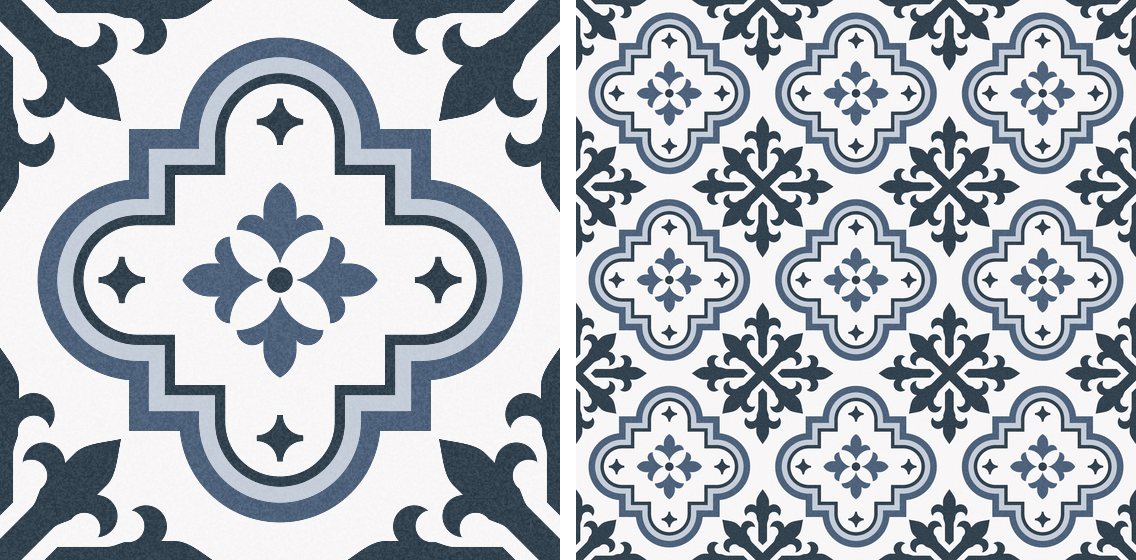
Left, the tile; right, the same tile 3 across and 3 down.
Reproduce this pattern procedurally as a WebGL 2 fragment shader.

```glsl
#version 300 es
precision highp float;

uniform vec2 u_resolution;
out vec4 outColor;

// Layout: the canvas is GRID units wide and holds REPEATS tiles each way
const float GRID = 768.0;
const float REPEATS = 1.0;
const float HALF_TILE = 384.0;

const vec3 WHITE = vec3(0.972, 0.966, 0.970);
const vec3 BLUE  = vec3(0.305, 0.388, 0.482);
const vec3 PALE  = vec3(0.770, 0.805, 0.850);
const vec3 NAVY  = vec3(0.198, 0.258, 0.308);

// Stepped quatrefoil frame
const float FRAME_SQUARE = 207.0;
const float FRAME_ARM = 194.5;
const float FRAME_RADIUS = 138.0;
const vec3 FRAME_INSETS = vec3(27.0, 49.0, 63.0);

// Centre flower and stars
const float DOT_RADIUS = 17.5;
const float STAR_DISTANCE = 217.0;
const float STAR_REACH = 32.0;
const float STAR_BITE = 28.0;

// Corner sprigs and edge sprigs
const float STEM_WIDTH = 20.5;
const float EDGE_STEM_WIDTH = 23.0;
const float BLADE_WIDTH = 31.0;
const float BLADE_START = 40.0;
const float BLADE_LENGTH = 59.0;
const float CORNER_CURL = 136.0;
const vec2 EDGE_CURL = vec2(-5.0, 200.0);
const float EDGE_CUT = 61.0;

// Printed grain
const float GRAIN_CELLS = 384.0;
const float GRAIN_DARK = 0.10;
const float GRAIN_LIGHT = 0.022;

float hash(vec2 cell) {
  vec3 h = fract(vec3(cell.xyx) * 0.1031);
  h += dot(h, h.yzx + 33.33);
  return fract((h.x + h.y) * h.z);
}

// Value noise that wraps at the canvas edges
float wrappedNoise(vec2 uv, float cells) {
  vec2 cell = floor(uv * cells);
  vec2 f = smoothstep(0.0, 1.0, fract(uv * cells));
  vec2 a = mod(cell, cells);
  vec2 b = mod(cell + 1.0, cells);
  return mix(mix(hash(a), hash(vec2(b.x, a.y)), f.x),
             mix(hash(vec2(a.x, b.y)), hash(b), f.x), f.y);
}

float disc(vec2 p, vec2 centre, float radius) {
  return length(p - centre) - radius;
}

float frame(vec2 p) {
  float arm = length(vec2(p.x, max(p.y - FRAME_ARM, 0.0))) - FRAME_RADIUS;
  return min(p.y - FRAME_SQUARE, arm);
}

float star(vec2 p) {
  p = abs(p);
  return max(length(p) - STAR_REACH, -disc(p, vec2(STAR_REACH), STAR_BITE));
}

// Pointed blade with two lobes, hollowed below by round petals
float flower(vec2 p) {
  float blade = length(vec2(p.x + 20.4, max(p.y - 96.0, 0.0))) - 43.1;
  float lobe = disc(p, vec2(38.0, 68.0), 21.5);
  float petal = disc(p, vec2(60.0, 7.0), 61.8);
  return max(min(blade, lobe), -petal);
}

// Half sprig: x runs away from the stem, y along it, measured from the curl
float sprig(vec2 p, float stemWidth) {
  float k = clamp((p.y - BLADE_START) / BLADE_LENGTH, 0.0, 1.5);
  float width = mix(stemWidth, BLADE_WIDTH, smoothstep(-54.0, -20.0, p.y));
  width *= 1.0 - k * k * (1.8 - 0.8 * k);
  float curl = disc(p, vec2(51.0, 0.0), 29.0);
  float hollow = disc(p, vec2(51.5, -24.0), 22.0);
  return max(min(p.x - width, curl), -hollow);
}

void main() {
  vec2 uv = gl_FragCoord.xy / u_resolution;
  float pixel = GRID / min(u_resolution.x, u_resolution.y);

  // Fold the tile into one eighth, with y as the longer side
  vec2 q = abs(fract(uv * REPEATS) * GRID - HALF_TILE);
  q = vec2(min(q.x, q.y), max(q.x, q.y));
  vec2 corner = HALF_TILE - q.yx;
  vec2 diagonal = vec2(corner.y - corner.x, corner.x + corner.y) * sqrt(0.5);

  // Frame bands, from the outside in
  float edge = frame(q);
  vec4 bands = smoothstep(0.5 * pixel, -0.5 * pixel, edge + vec4(0.0, FRAME_INSETS));
  vec3 color = mix(WHITE, BLUE, bands.x);
  color = mix(color, PALE, bands.y);
  color = mix(color, NAVY, bands.z);
  color = mix(color, WHITE, bands.w);

  // Ornaments
  float leaf = sprig(diagonal - vec2(0.0, CORNER_CURL), STEM_WIDTH);
  float border = sprig(corner - EDGE_CURL, EDGE_STEM_WIDTH);
  border = max(border, (EDGE_CUT - corner.y + corner.x) * sqrt(0.5));
  float dark = min(min(leaf, border), star(q - vec2(0.0, STAR_DISTANCE)));
  dark = min(dark, length(q) - DOT_RADIUS);
  color = mix(color, BLUE, smoothstep(0.5 * pixel, -0.5 * pixel, flower(q)));
  color = mix(color, NAVY, smoothstep(0.5 * pixel, -0.5 * pixel, dark));

  // Grain, stronger on the dark inks
  float grain = wrappedNoise(uv, GRAIN_CELLS) - 0.5;
  color += grain * mix(GRAIN_DARK, GRAIN_LIGHT, smoothstep(0.3, 0.95, color.g));
  outColor = vec4(clamp(color, 0.0, 1.0), 1.0);
}
```
